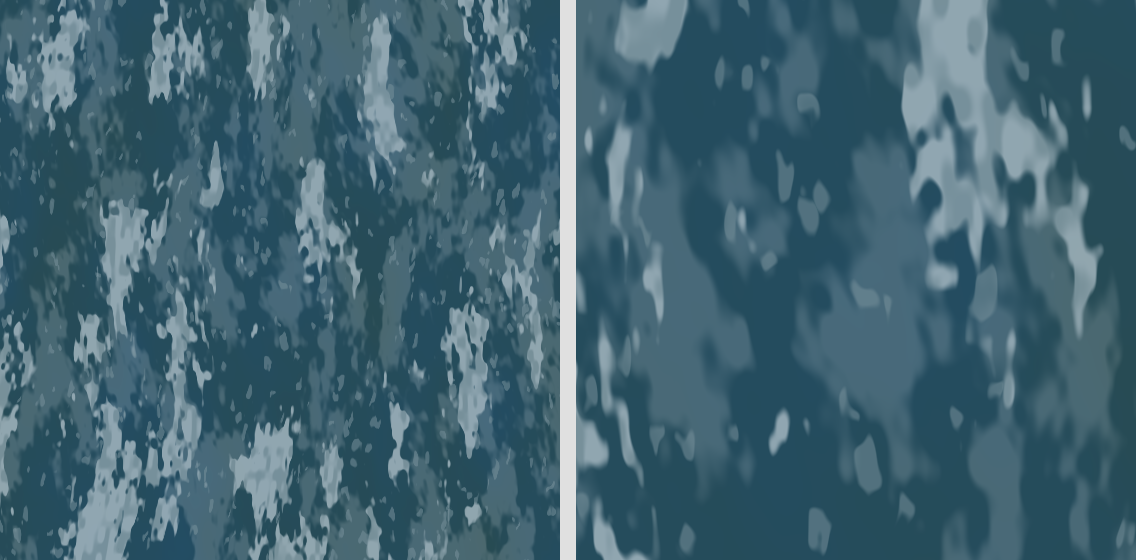
Left: the whole. Right: its middle third, enlarged.
Reproduce this pattern procedurally as a Shadertoy shader.

```glsl
// Weathered blue-grey surface with ragged, vertically stretched pale flakes and fine grain.

// Colours
const vec3 DEEP = vec3(0.145, 0.297, 0.358);
const vec3 SLATE = vec3(0.285, 0.412, 0.465);
const vec3 PALE_VEIN = vec3(0.465, 0.565, 0.605);
const vec3 PALE = vec3(0.565, 0.650, 0.690);
const vec3 TINT_DRIFT = vec3(-0.025, 0.010, 0.090);

// Feature frequencies across the canvas (x, y)
const vec2 FLAKE_FREQ = vec2(17.0, 5.5);
const vec2 SLATE_FREQ = vec2(16.0, 6.5);
const vec2 GRAIN_FREQ = vec2(150.0, 58.0);
const vec2 SPECK_FREQ = vec2(52.0, 26.0);
const vec2 TINT_FREQ = vec2(9.0, 4.0);

// Thresholds and strengths
const float FLAKE_LEVEL = 0.612;
const float FLAKE_EDGE = 0.028;
const vec2 SLATE_RANGE = vec2(0.47, 0.60);
const float GRAIN_AMOUNT = 0.16;
const float SPECK_SHARE = 0.28;
const float SPECK_OPACITY = 0.55;
const float SWAY = 0.010;

float hash(vec2 p) {
    vec3 q = fract(vec3(p.xyx) * 0.1031);
    q += dot(q, q.yzx + 33.33);
    return fract((q.x + q.y) * q.z);
}

float valueNoise(vec2 p) {
    vec2 cell = floor(p);
    vec2 f = fract(p);
    f = f * f * (3.0 - 2.0 * f);
    float low = mix(hash(cell), hash(cell + vec2(1.0, 0.0)), f.x);
    float high = mix(hash(cell + vec2(0.0, 1.0)), hash(cell + 1.0), f.x);
    return mix(low, high, f.y);
}

// Four octaves, each sheared so the lattice does not show
float layeredNoise(vec2 p, float gain) {
    float sum = 0.0, total = 0.0, weight = 1.0;
    for (int i = 0; i < 4; i++) {
        sum += weight * valueNoise(p);
        total += weight;
        weight *= gain;
        p = vec2(2.0 * p.x + 0.35 * p.y, 2.1 * p.y) + 37.7;
    }
    return sum / total;
}

// Cellular scatter of small upright ellipses
float specks(vec2 p) {
    vec2 cell = floor(p);
    float cover = 0.0;
    for (int y = -1; y <= 1; y++) {
        for (int x = -1; x <= 1; x++) {
            vec2 id = cell + vec2(x, y);
            vec2 centre = id + vec2(hash(id + 11.3), hash(id + 47.9));
            float radius = mix(0.12, 0.30, hash(id + 83.1));
            float present = step(hash(id + 129.7), SPECK_SHARE);
            float d = length(p - centre);
            cover = max(cover, present * smoothstep(radius + 0.06, radius - 0.06, d));
        }
    }
    return cover;
}

void mainImage(out vec4 fragColor, in vec2 fragCoord) {
    vec2 uv = fragCoord / iResolution.y;

    // Slow sideways sway makes the strands lean
    vec2 p = uv;
    p.x += SWAY * sin(9.0 * uv.y + 3.0 * sin(5.0 * uv.x));
    p.x -= 0.05 * uv.y;

    float grain = valueNoise(p * GRAIN_FREQ + 210.0);
    float fineShift = GRAIN_AMOUNT * (grain - 0.5);

    // Dark ground with soft slate blotches
    float slate = layeredNoise(p * SLATE_FREQ + 90.0, 0.75) + 0.5 * fineShift;
    vec3 colour = mix(DEEP, SLATE, smoothstep(SLATE_RANGE.x, SLATE_RANGE.y, slate));

    // Drift between green and blue
    float tint = layeredNoise(uv * TINT_FREQ + 150.0, 0.5) - 0.5;
    colour += TINT_DRIFT * tint;

    // Small scattered marks with grain-broken outlines
    vec2 wobble = vec2(grain - 0.5, valueNoise(p * GRAIN_FREQ + 330.0) - 0.5);
    float speck = specks(p * SPECK_FREQ + 0.5 * wobble + 20.0);
    colour = mix(colour, PALE_VEIN, SPECK_OPACITY * speck);

    // Pale flakes with darker streaks inside
    float flake = layeredNoise(p * FLAKE_FREQ + 5.0, 0.62) + fineShift;
    float mask = smoothstep(FLAKE_LEVEL - FLAKE_EDGE, FLAKE_LEVEL + FLAKE_EDGE, flake);
    float streak = valueNoise(p * GRAIN_FREQ * 0.8 + 440.0);
    vec3 pale = mix(PALE_VEIN, PALE, smoothstep(0.25, 0.60, streak));
    colour = mix(colour, pale + 0.3 * TINT_DRIFT * tint, mask);

    fragColor = vec4(colour, 1.0);
}
```
